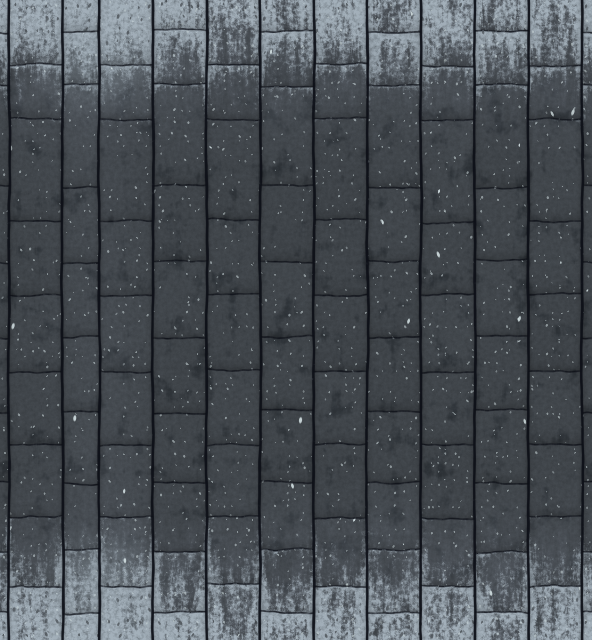
Give the GLSL for this texture, as a WebGL 2 fragment shader.

```glsl
#version 300 es
precision highp float;
uniform vec2 u_resolution;
out vec4 fragColor;

const vec3 SEAM = vec3(0.05, 0.06, 0.09);
const vec3 SHADOW = vec3(0.18, 0.20, 0.22);
const vec3 SLATE = vec3(0.25, 0.27, 0.29);
const vec3 LEAD = vec3(0.36, 0.385, 0.42);
const vec3 DULL_PATINA = vec3(0.45, 0.49, 0.52);
const vec3 PATINA = vec3(0.64, 0.69, 0.73);
const vec3 CHALK = vec3(0.80, 0.85, 0.86);
const float FIRST_SEAM = 0.1676;
const float STRIP = 0.0906;

float hash(vec2 p) {
  vec3 q = fract(p.xyx * vec3(0.1031, 0.1030, 0.0973));
  q += dot(q, q.yzx + 33.33);
  return fract((q.x + q.y) * q.z);
}

float corner(vec2 cell, vec2 offset, vec2 period) {
  float angle = 6.2832 * hash(mod(cell, period) + period * 0.37);
  return dot(vec2(cos(angle), sin(angle)), offset);
}

// Gradient noise that wraps after a whole number of cells
float noise(vec2 uv, vec2 period) {
  vec2 p = uv * period, i = floor(p), f = p - i;
  vec2 s = f * f * f * (f * (f * 6.0 - 15.0) + 10.0);
  vec2 e = vec2(1.0, 0.0);
  float low = mix(corner(i, f, period), corner(i + e, f - e, period), s.x);
  float high = mix(corner(i + e.yx, f - e.yx, period), corner(i + 1.0, f - 1.0, period), s.x);
  return mix(low, high, s.y);
}

float fbm(vec2 uv, vec2 period) {
  float sum = 0.0, gain = 0.6;
  for (int i = 0; i < 4; i++) {
    sum += gain * noise(uv, period);
    period *= 2.0;
    gain *= 0.6;
  }
  return sum;
}

// Distance from left seam, strip width, strip index: nine equal strips and three odd ones
vec3 findStrip(float x) {
  float s = fract(x - FIRST_SEAM), rest = s - 9.0 * STRIP;
  if (rest < 0.0) return vec3(mod(s, STRIP), STRIP, floor(s / STRIP));
  if (rest < 0.0324) return vec3(rest, 0.0324, 9.0);
  if (rest < 0.1225) return vec3(rest - 0.0324, 0.0901, 10.0);
  return vec3(rest - 0.1225, 0.0621, 11.0);
}

// Distance below the joint above, distance above the joint below, panel index
vec3 findPanel(float down, float strip) {
  bool staggered = mod(strip, 2.0) < 0.5;
  vec3 panel = vec3(1.0, 1.0, 0.0);
  for (int i = 0; i < 9; i++) {
    if (staggered && i == 6) continue;
    float k = float(i);
    float joint = (staggered ? 0.3451 : 0.2917) + 0.1172 * k;
    joint -= 0.00456 * pow(max(k - 3.0, 0.0), 1.9);
    joint += 0.005 * (hash(vec2(strip, k) + 5.0) - 0.5);
    float below = fract(down - joint);
    if (below < panel.x) panel.xz = vec2(below, k);
    panel.y = min(panel.y, fract(joint - down));
  }
  return panel;
}

// One small chip in some of the cells
float specks(vec2 uv, vec2 cells, float chance, vec2 size) {
  vec2 p = uv * cells, cell = mod(floor(p), cells);
  vec2 center = 0.3 + 0.4 * vec2(hash(cell + 3.1), hash(cell + 17.7));
  vec2 d = fract(p) - center;
  d.x += d.y * (hash(cell + 41.0) - 0.5);
  float scale = 0.5 + 0.5 * hash(cell + 29.3);
  float chip = 1.0 - smoothstep(0.4, 1.0, length(d / (size * scale)));
  return chip * step(hash(cell + 53.9), chance);
}

float line(float dist, float halfWidth, float pixel) {
  return 1.0 - smoothstep(halfWidth - pixel, halfWidth + pixel, dist);
}

void main() {
  vec2 uv = gl_FragCoord.xy / u_resolution;
  vec2 pixel = 0.7 / u_resolution;
  float waver = 0.0035 * noise(uv, vec2(12.0, 6.0)) + 0.0012 * noise(uv, vec2(24.0, 30.0));
  vec3 strip = findStrip(uv.x + waver);
  float left = strip.x, right = strip.y - strip.x, side = min(left, right);
  float sag = 0.004 * noise(uv, vec2(22.0, 10.0)) + 0.0015 * noise(uv, vec2(70.0, 20.0));
  vec3 panel = findPanel(1.0 - uv.y + sag, strip.z);
  vec2 id = vec2(strip.z, panel.z);

  float streaks = fbm(uv, vec2(70.0, 14.0));
  float mottle = fbm(uv, vec2(22.0, 24.0));
  float grain = fbm(uv, vec2(130.0, 140.0));

  // Weathering gathers around the top and bottom, with a hazy band at the left
  float wrapDistance = min(uv.y, 1.0 - uv.y);
  float weather = 1.0 - smoothstep(0.0, 0.28, wrapDistance + 0.03 * mottle);
  float hazeOffset = (abs(fract(uv.x - 0.17 + 0.5) - 0.5)) / 0.075;
  float haze = exp(-hazeOffset * hazeOffset);

  // Pale crust creeps in from seams and joints
  float reach = mix(0.004, 0.011, weather) * (1.0 + 0.9 * streaks);
  float edge = exp(-left / reach) * (0.4 + 0.8 * hash(id + 7.0));
  edge += exp(-right / reach) * (0.3 + 0.8 * hash(id + 13.0));
  float fringe = exp(-panel.x / mix(0.004, 0.008, weather));
  float crust = weather * (0.78 + 0.25 * (hash(id + 23.0) - 0.5) + 0.2 * haze);
  crust += edge * (0.48 + 0.25 * weather) + fringe * (0.38 + 0.1 * weather);
  crust += (0.55 * streaks + 0.35 * mottle + 0.45 * grain) * (0.6 + 0.4 * weather);
  crust = smoothstep(0.48, 1.0, crust);

  vec3 color = mix(SLATE, SHADOW, smoothstep(0.05, 0.5, mottle + 0.3 * streaks));
  color = mix(color, LEAD, clamp(weather * (0.6 + streaks) + 0.18 * haze, 0.0, 1.0));
  color = mix(color, DULL_PATINA, 0.75 * haze * smoothstep(0.2, 0.8, weather));
  color *= 0.98 + 0.05 * hash(id + 31.0) + 0.16 * grain;
  vec3 crustColor = mix(DULL_PATINA, PATINA, clamp(0.2 + 0.65 * weather + grain, 0.0, 1.0));
  color = mix(color, crustColor, crust * (0.65 + 0.35 * weather));

  // Chips and pits
  float chips = 0.55 * specks(uv, vec2(46.0, 50.0), 0.32, vec2(0.13, 0.16));
  chips += 0.4 * specks(uv, vec2(83.0, 89.0), 0.2, vec2(0.2, 0.24));
  chips += 0.95 * specks(uv, vec2(21.0, 19.0), 0.04, vec2(0.08, 0.13));
  color = mix(color, CHALK, min(chips, 1.0));
  color = mix(color, SLATE, 0.7 * weather * specks(uv, vec2(57.0, 53.0), 0.4, vec2(0.2, 0.28)));

  // Overlapping joints and standing seams
  color *= 1.0 - 0.22 * exp(-panel.y / 0.009);
  float joint = line(min(panel.x, panel.y), 0.0013, pixel.y);
  color = mix(color, SEAM, joint * clamp(0.65 + 0.5 * streaks, 0.3, 0.9));
  color *= 1.0 - 0.35 * exp(-side / 0.003);
  color = mix(color, SEAM, 0.92 * line(side, 0.0022 + 0.0006 * mottle, pixel.x));
  fragColor = vec4(clamp(color, 0.0, 1.0), 1.0);
}
```
